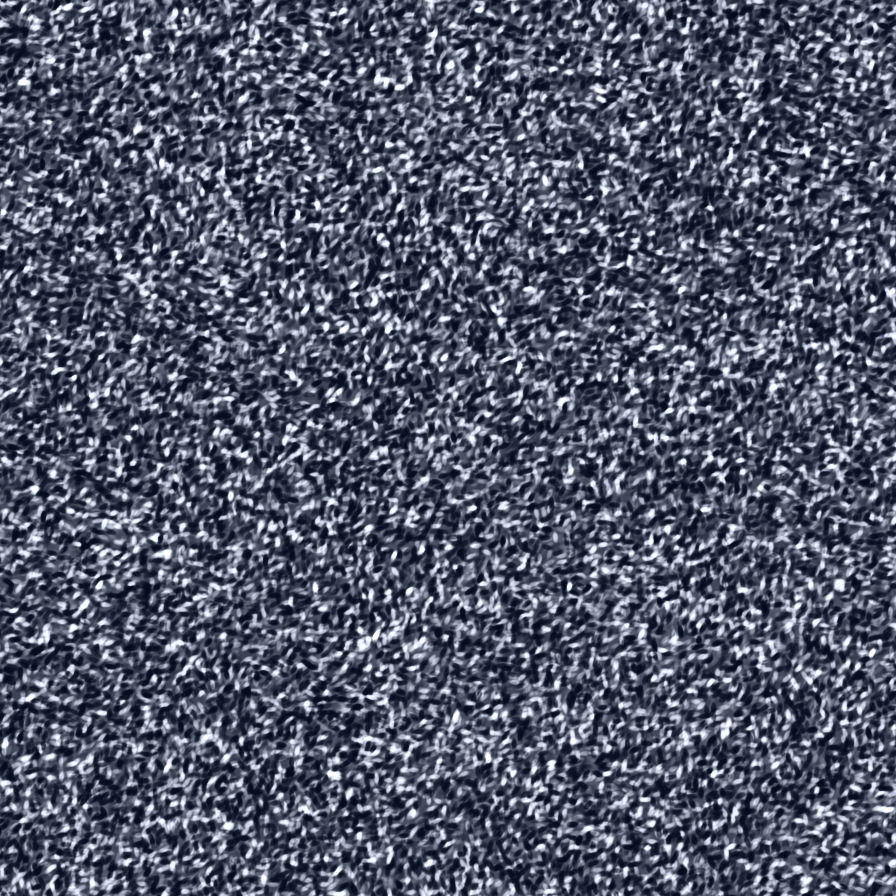
Reproduce this texture procedurally as a three.js fragment shader.

```glsl
varying vec2 vUv;

#define CELLS 110.0
#define STROKE_LENGTH 0.55
#define STROKE_WIDTH 0.26
#define HALO 0.08
#define MAIN_ANGLE 0.8
#define FLOW_SWING 1.0
#define ANGLE_JITTER 2.2
#define CONTRAST 1.88
#define CLUMPING 0.3
#define TONE_SLOPE 1.35
#define TONE_CENTER 0.82
#define SHADOW_TINT vec3(0.015, 0.042, 0.113)

vec4 hash4(vec3 p) {
  vec4 q = fract(p.xyzx * vec4(0.1031, 0.1030, 0.0973, 0.1099));
  q += dot(q, q.wzxy + 33.33);
  return fract((q.xxyz + q.yzzw) * q.zywx);
}

float valueNoise(vec2 p, float seed) {
  vec2 i = floor(p);
  vec2 f = fract(p);
  f = f * f * (3.0 - 2.0 * f);
  float a = hash4(vec3(i, seed)).x;
  float b = hash4(vec3(i + vec2(1.0, 0.0), seed)).x;
  float c = hash4(vec3(i + vec2(0.0, 1.0), seed)).x;
  float d = hash4(vec3(i + 1.0, seed)).x;
  return mix(mix(a, b, f.x), mix(c, d, f.x), f.y);
}

// Flat-topped elongated stroke inside a faint, wider opposite halo
float stroke(vec2 offset, float angle) {
  vec2 along = vec2(cos(angle), sin(angle));
  float u = dot(offset, along) / STROKE_LENGTH;
  float v = dot(offset, vec2(-along.y, along.x)) / STROKE_WIDTH;
  float q = u * u + v * v;
  return exp(-0.5 * q * q) - HALO * exp(-0.25 * q);
}

// Sum of light and dark strokes, three scattered in each cell
float fibers(vec2 uv) {
  vec2 p = uv * CELLS;
  vec2 cell = floor(p);
  float flow = MAIN_ANGLE + FLOW_SWING * (valueNoise(uv * 9.0, 71.0) - 0.5);
  float sum = 0.0;
  for (int y = -2; y <= 2; y++) {
    for (int x = -2; x <= 2; x++) {
      for (int k = 0; k < 3; k++) {
        vec2 id = cell + vec2(float(x), float(y));
        vec4 rnd = hash4(vec3(id + 17.0, float(k) * 37.0 + 5.0));
        float angle = flow + ANGLE_JITTER * (rnd.z - 0.5);
        sum += (2.0 * rnd.w - 1.0) * stroke(p - id - rnd.xy, angle);
      }
    }
  }
  return sum;
}

void main() {
  float height = CONTRAST * fibers(vUv);
  height += CLUMPING * (valueNoise(vUv * 22.0, 13.0) - 0.5);

  // Logistic tone curve: broad shadows, narrow highlights
  float tone = 1.0 / (1.0 + exp(-TONE_SLOPE * (height - TONE_CENTER)));
  gl_FragColor = vec4(min(SHADOW_TINT + tone, 1.0), 1.0);
}
```
